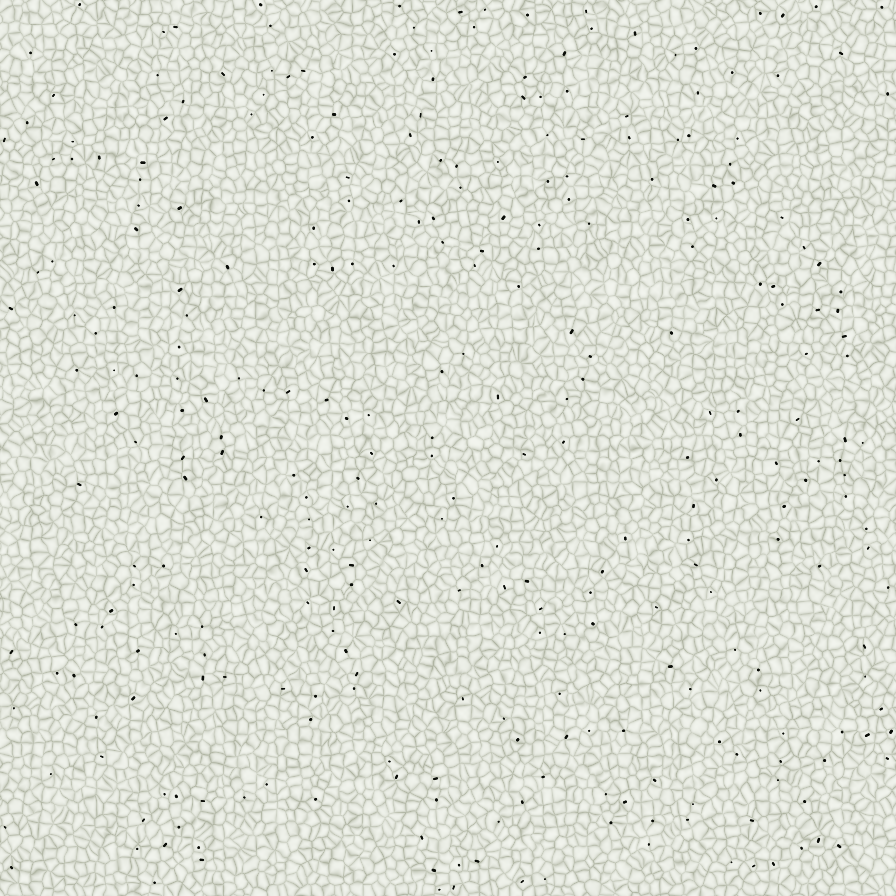
Reproduce this texture procedurally as a WebGL 1 fragment shader.

```glsl
precision highp float;

uniform vec2 u_resolution;

const vec3 SEAM_COLOR = vec3(0.69, 0.71, 0.64);
const vec3 PEBBLE_COLOR = vec3(0.948, 0.958, 0.932);
const vec3 SPECK_COLOR = vec3(0.04, 0.05, 0.03);
const vec2 PEBBLE_COUNT = vec2(84.0, 76.0);
const float SPECK_GRID = 42.0;

vec2 hash2(vec2 p) {
  vec3 q = fract(p.xyx * vec3(0.1031, 0.1030, 0.0973));
  q += dot(q, q.yzx + 33.33);
  return fract((q.xx + q.yz) * q.zy);
}

float valueNoise(vec2 p) {
  vec2 cell = floor(p);
  vec2 f = fract(p);
  f = f * f * (3.0 - 2.0 * f);
  float low = mix(hash2(cell).x, hash2(cell + vec2(1.0, 0.0)).x, f.x);
  float high = mix(hash2(cell + vec2(0.0, 1.0)).x, hash2(cell + 1.0).x, f.x);
  return mix(low, high, f.y);
}

vec2 pebbleCenter(vec2 cell, float jitter) {
  return cell + 0.5 + jitter * (hash2(cell + 17.0) - 0.5);
}

// Distance to the nearest seam in x, random tone of the pebble in y
vec2 pebbles(vec2 p, float jitter) {
  vec2 home = floor(p);
  vec2 nearest = vec2(0.0);
  vec2 nearestCell = home;
  float best = 8.0;
  for (int j = -1; j <= 1; j++) {
    for (int i = -1; i <= 1; i++) {
      vec2 cell = home + vec2(float(i), float(j));
      vec2 offset = pebbleCenter(cell, jitter) - p;
      float d = dot(offset, offset);
      if (d < best) {
        best = d;
        nearest = offset;
        nearestCell = cell;
      }
    }
  }
  float seam = 8.0;
  for (int j = -2; j <= 2; j++) {
    for (int i = -2; i <= 2; i++) {
      vec2 cell = nearestCell + vec2(float(i), float(j));
      vec2 offset = pebbleCenter(cell, jitter) - p;
      vec2 across = offset - nearest;
      if (dot(across, across) > 0.0001) {
        seam = min(seam, dot(0.5 * (nearest + offset), normalize(across)));
      }
    }
  }
  return vec2(seam, hash2(nearestCell + 71.0).y);
}

// Sparse dots and short dashes, one at most per grid cell
float specks(vec2 p, float grid, float density, float pixel) {
  vec2 cell = floor(p * grid);
  vec2 chance = hash2(cell + 131.0);
  vec2 shape = hash2(cell + 211.0);
  vec2 center = (cell + 0.2 + 0.6 * hash2(cell + 307.0)) / grid;
  float angle = 6.2832 * shape.x;
  vec2 axis = vec2(cos(angle), sin(angle));
  float halfLength = 0.0016 * shape.y * shape.y;
  vec2 offset = p - center;
  offset -= axis * clamp(dot(offset, axis), -halfLength, halfLength);
  float radius = mix(0.0009, 0.0017, chance.y);
  float cover = 1.0 - smoothstep(-0.5, 0.5, (length(offset) - radius) / pixel);
  return cover * step(chance.x, density);
}

void main() {
  float size = min(u_resolution.x, u_resolution.y);
  vec2 p = gl_FragCoord.xy / size;

  // Slightly bent, crowded pebbles
  vec2 bend = vec2(valueNoise(p * 95.0), valueNoise(p * 95.0 + 40.0)) - 0.5;
  vec2 pebble = pebbles(p * PEBBLE_COUNT + 0.45 * bend, 0.85);

  // Soft shading into seams of uneven depth
  float depth = mix(0.5, 1.05, valueNoise(p * 110.0 + 9.0));
  float shade = depth * exp(-8.5 * max(pebble.x, 0.0));
  shade += 0.07 * pebble.y + 0.06 * (valueNoise(p * 260.0) - 0.5);
  vec3 color = mix(PEBBLE_COLOR, SEAM_COLOR, clamp(shade, 0.0, 1.0));

  color = mix(color, SPECK_COLOR, specks(p, SPECK_GRID, 0.18, 1.0 / size));
  gl_FragColor = vec4(color, 1.0);
}
```
